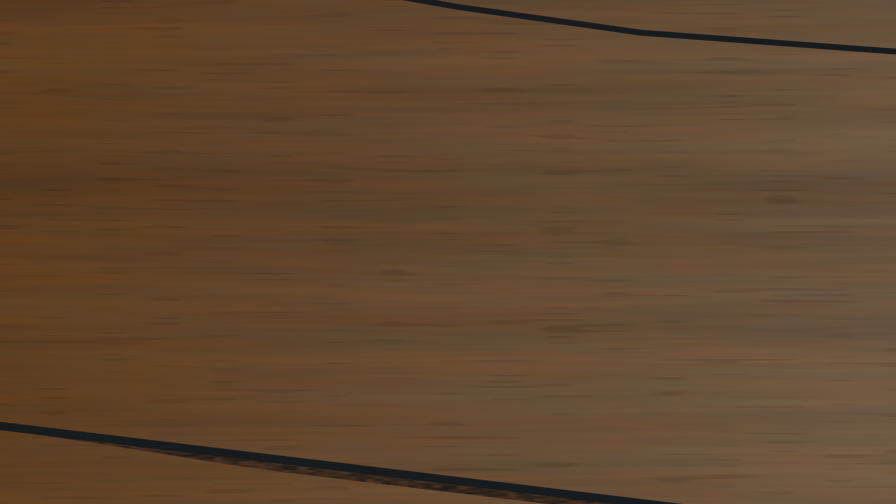
This texture is drawn by a Shadertoy shader. Its source:

```glsl
// Brown wood veneer crossed by two dark seams, lit softly from the right.
// Grain is value noise stretched along x in several octaves; the seams are
// distances to line segments, the lower one with a worn brown edge beneath it.

float hash(vec2 p) {
    return fract(sin(dot(p, vec2(127.1, 311.7))) * 43758.5453);
}

float noise(vec2 p) {
    vec2 i = floor(p), f = fract(p);
    f = f * f * (3.0 - 2.0 * f);
    return mix(mix(hash(i), hash(i + vec2(1, 0)), f.x),
               mix(hash(i + vec2(0, 1)), hash(i + vec2(1, 1)), f.x), f.y);
}

float segment(vec2 p, vec2 a, vec2 b) {
    vec2 ab = b - a;
    float t = clamp(dot(p - a, ab) / dot(ab, ab), 0.0, 1.0);
    return length(p - a - ab * t);
}

// Long fibres: each octave is thinner, from about -0.5 to 0.5
float grain(vec2 p) {
    float sum = 0.0, weight = 0.3;
    vec2 scale = vec2(0.9, 14.0);
    for (int i = 0; i < 4; i++) {
        sum += weight * (noise(p * scale + float(i) * 17.3) - 0.5);
        scale *= vec2(1.8, 2.4);
        weight *= 0.9;
    }
    return sum;
}

vec3 wood(vec2 p) {
    // Warm on the left, paler and greyer toward the lower right
    float light = clamp(p.x / 1.78 + 0.12 * (0.5 - p.y), 0.0, 1.0);
    vec3 col = mix(vec3(0.365, 0.243, 0.132), vec3(0.415, 0.330, 0.248), light);

    // Fibres and broad darker bands
    vec2 q = p + vec2(0.0, 0.006 * noise(p * vec2(2.0, 5.0)));
    col *= 1.0 + 0.24 * grain(q);
    float band = exp(-pow((p.y - 0.62) / 0.08, 2.0));
    col *= 1.0 - 0.07 * band * (1.0 - 0.4 * light);
    col *= 1.0 + 0.04 * smoothstep(0.55, 0.1, p.y) * light;

    // Streaks drifting between rust and green-grey
    float tint = noise(q * vec2(3.0, 38.0) + 5.0) + noise(q * vec2(14.0, 90.0) + 9.0) - 1.0;
    col += tint * vec3(0.022, -0.002, -0.014);

    // Sparse dark pores
    float pore = smoothstep(0.72, 0.95, noise(q * vec2(9.0, 170.0) + 31.0));
    return col * (1.0 - 0.09 * pore);
}

void mainImage(out vec4 fragColor, in vec2 fragCoord) {
    vec2 p = fragCoord / iResolution.y;
    p.x *= 1.7778 * iResolution.y / iResolution.x;
    float aa = 0.8 / iResolution.y;
    vec3 col = wood(p);
    vec3 seam = vec3(0.09, 0.105, 0.115);

    // Upper seam, bending flatter toward the right
    float upper = min(segment(p, vec2(0.78, 1.009), vec2(0.91, 0.986)),
                  min(segment(p, vec2(0.91, 0.986), vec2(1.273, 0.935)),
                      segment(p, vec2(1.273, 0.935), vec2(1.80, 0.896))));
    col = mix(col, seam, smoothstep(aa, -aa, upper - 0.0058));

    // Lower seam: signed height above its centre line
    float above = p.y - (0.155 - 0.1205 * p.x);
    float edgeDepth = 0.008 + 0.016 * smoothstep(0.0, 0.6, p.x);
    float worn = smoothstep(-aa, aa, above + edgeDepth) * smoothstep(aa, -aa, above);
    float speck = noise(p * vec2(60.0, 230.0));
    col = mix(col, mix(vec3(0.13, 0.105, 0.085), vec3(0.29, 0.20, 0.14), speck), worn);
    col = mix(col, seam, smoothstep(aa, -aa, abs(above) - 0.0082));

    fragColor = vec4(col, 1.0);
}
```
